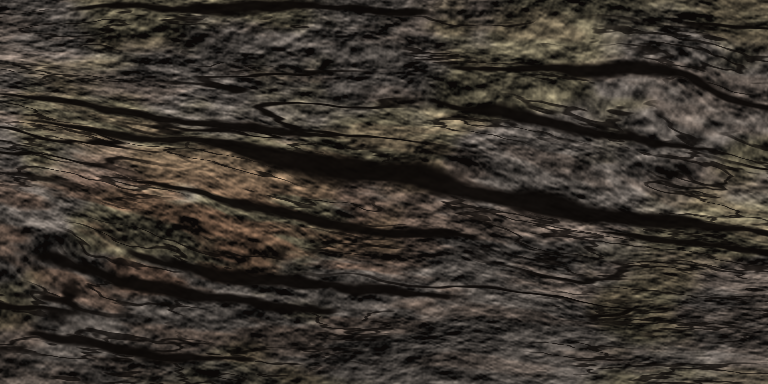
Reproduce this texture procedurally as a Shadertoy shader.

```glsl
// Dark weathered tree bark: flaky grey ridges split by long slanting black fissures.

const vec3 CREVICE = vec3(0.045, 0.033, 0.026);
const vec3 GREY_BARK = vec3(1.0, 0.93, 0.87);
const vec3 OLIVE_BARK = vec3(1.02, 0.95, 0.76);
const vec3 RUST_BARK = vec3(1.12, 0.82, 0.64);

float hash(vec2 p) {
    return fract(sin(dot(p, vec2(127.1, 311.7))) * 43758.5453);
}

float noise(vec2 p) {
    vec2 cell = floor(p);
    vec2 f = fract(p);
    f = f * f * (3.0 - 2.0 * f);
    float low = mix(hash(cell), hash(cell + vec2(1.0, 0.0)), f.x);
    float high = mix(hash(cell + vec2(0.0, 1.0)), hash(cell + 1.0), f.x);
    return mix(low, high, f.y);
}

// Layered noise, normalised to 0..1
float fbm(vec2 p, int octaves) {
    float sum = 0.0, total = 0.0, amplitude = 0.5;
    for (int i = 0; i < octaves; i++) {
        sum += amplitude * noise(p);
        total += amplitude;
        amplitude *= 0.5;
        p = p * 2.0 + vec2(17.3, 9.1);
    }
    return sum / total;
}

// Grain coordinates: steepest slant at mid height, gently wavy
vec2 grainFlow(vec2 p, float slant) {
    float band = (p.y - 0.5) / 0.35;
    float bend = slant * (p.x - 1.0) * exp(-band * band);
    float wave = 0.07 * (fbm(p * vec2(2.5, 5.0), 3) - 0.5);
    return vec2(p.x, p.y + bend + wave);
}

// Stretched ridges with chunky flakes on top
float relief(vec2 q) {
    float ridges = fbm(q * vec2(8.0, 25.0), 4);
    float flakes = fbm(q * vec2(27.0, 46.0) + 5.0, 3);
    return mix(ridges, flakes, 0.5);
}

// Broken, branching cracks along the mid level of a noise field
float fissures(vec2 q, vec2 scale, float width, float seed) {
    float level = abs(fbm(q * scale + seed, 4) - 0.5);
    float presence = smoothstep(0.38, 0.62, noise(q * scale * 0.6 + seed * 2.0));
    return presence * (1.0 - smoothstep(width * 0.3, width, level));
}

// One long tapering split with ragged edges
float gash(vec2 q, vec2 centre, float halfLength, float halfWidth) {
    float along = (q.x - centre.x) / halfLength;
    float taper = max(0.0, 1.0 - along * along);
    float wander = 0.035 * (noise(vec2(q.x * 4.0, centre.y * 40.0)) - 0.5);
    float ragged = 0.022 * (fbm(q * vec2(14.0, 45.0), 3) - 0.5);
    float width = halfWidth * taper * (0.5 + noise(vec2(q.x * 7.0, centre.y * 90.0)));
    float dist = abs(q.y - centre.y + wander + ragged);
    float core = 1.0 - smoothstep(width * 0.5, width + 0.006, dist);
    return core * smoothstep(0.0, 0.2, taper);
}

// The main split plus smaller ones scattered one per row
float allGashes(vec2 q, int count) {
    float dark = gash(q, vec2(1.08, 0.555), 1.05, 0.032);
    for (int i = 0; i < count; i++) {
        float row = float(i);
        float x = 2.0 * hash(vec2(row, 3.7));
        float y = (row + 0.2 + 0.6 * hash(vec2(row, 8.2))) / float(count);
        float halfLength = mix(0.2, 0.55, hash(vec2(row, 5.9)));
        dark = max(dark, gash(q, vec2(x, y), halfLength, 0.014));
    }
    return dark;
}

// Tint of the surface: grey with olive and rusty patches
vec3 barkTint(vec2 p, vec2 q) {
    float olive = smoothstep(0.5, 0.66, fbm(p * vec2(3.0, 5.0) + 31.0, 4));
    float rustZone = exp(-dot((p - vec2(0.5, 0.38)) * vec2(1.6, 4.5),
                              (p - vec2(0.5, 0.38)) * vec2(1.6, 4.5)));
    float rust = smoothstep(0.45, 0.65, fbm(q * vec2(5.0, 20.0) + 63.0, 4) + 0.12 * rustZone);
    vec3 tint = mix(GREY_BARK, OLIVE_BARK, olive);
    return mix(tint, RUST_BARK, rust * (0.15 + 0.65 * rustZone));
}

void mainImage(out vec4 fragColor, in vec2 fragCoord) {
    vec2 p = fragCoord / iResolution.y;
    vec2 q = grainFlow(p, 0.18);

    // Light from the upper left over the relief
    float height = relief(q);
    float light = height - relief(q + vec2(-0.003, 0.006));
    float streaks = fbm(q * vec2(2.0, 10.0) + 40.0, 4) - 0.5;
    float grain = noise(p * vec2(190.0, 200.0)) - 0.5;
    float tone = 0.275 + 1.35 * light + 0.6 * (height - 0.5) + 0.4 * streaks + 0.07 * grain;
    tone *= mix(0.85, 1.05, smoothstep(0.0, 0.5, p.y));

    // Cracks of three sizes sink into black
    float crack = fissures(q, vec2(2.2, 13.0), 0.042, 11.0);
    crack = max(crack, 0.8 * fissures(q, vec2(5.5, 29.0), 0.042, 23.0));
    crack = max(crack, allGashes(q, 9));

    vec3 surface = max(barkTint(p, q) * tone, CREVICE);
    vec3 color = mix(surface, CREVICE, 0.95 * crack);
    fragColor = vec4(clamp(color, 0.0, 1.0), 1.0);
}
```
